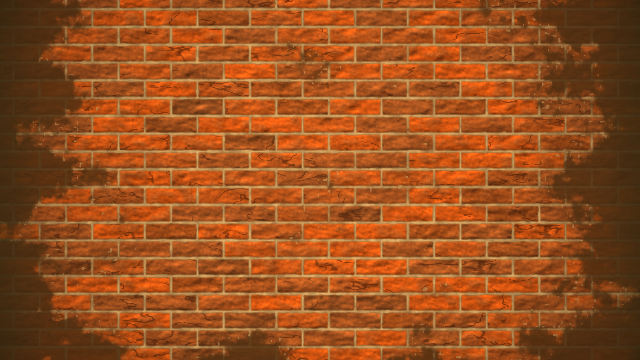
Give the GLSL for this texture, as a Shadertoy shader.

```glsl
// Weathered orange brick wall in running bond, with dark grime creeping in from the borders.

const vec2  BRICK_PITCH  = vec2(0.1461, 0.0494);  // one brick plus its joint, in canvas heights
const vec2  WALL_ORIGIN  = vec2(0.6215, 0.6285);  // a corner where two joints meet
const vec2  JOINT_WIDTH  = vec2(0.0070, 0.0082);
const float CORNER       = 0.0030;
const float EDGE_WOBBLE  = 0.0045;
const float RELIEF       = 1.1;
const float GRIME_BAND   = 0.227;                 // vertical spacing of the side stains
const float GRIME_FOOT   = 0.475;                 // horizontal spacing of the bottom stains
const float VIGNETTE     = 0.34;

const vec3 ORANGE = vec3(0.85, 0.34, 0.07);
const vec3 RUST   = vec3(0.65, 0.32, 0.12);
const vec3 UMBER  = vec3(0.47, 0.25, 0.10);
const vec3 MORTAR = vec3(0.80, 0.61, 0.36);
const vec3 CRACK  = vec3(0.28, 0.12, 0.04);
const vec3 GRIME  = vec3(0.31, 0.19, 0.07);
const vec3 MOSS   = vec3(0.20, 0.19, 0.08);
const float TAU   = 6.2831853;

float hash(vec2 p) {
    vec3 q = fract(vec3(p.xyx) * 0.1031);
    q += dot(q, q.yzx + 33.33);
    return fract((q.x + q.y) * q.z);
}

float noise(vec2 p) {
    vec2 i = floor(p), f = fract(p);
    f = f * f * (3.0 - 2.0 * f);
    return mix(mix(hash(i), hash(i + vec2(1, 0)), f.x),
               mix(hash(i + vec2(0, 1)), hash(i + vec2(1, 1)), f.x), f.y);
}

float fbm(vec2 p) {
    float sum = 0.0, amp = 0.533;
    for (int i = 0; i < 4; i++) {
        sum += amp * noise(p);
        p = mat2(1.6, 1.2, -1.2, 1.6) * p + 17.3;
        amp *= 0.5;
    }
    return sum;
}

float roundBox(vec2 p, vec2 halfSize, float r) {
    vec2 q = abs(p) - halfSize + r;
    return length(max(q, 0.0)) + min(max(q.x, q.y), 0.0) - r;
}

// Clay colour of one brick: id picks the tone, local is measured from its centre
vec3 brickColor(vec2 id, vec2 local, vec2 p) {
    float tone = hash(id + 71.0);
    vec3 col = mix(RUST, ORANGE, smoothstep(0.1, 0.75, tone));
    col = mix(col, UMBER, 0.6 * step(0.86, hash(id + 23.0)));

    // Mottling and chiselled relief lit from above
    vec2 q = p * vec2(26.0, 48.0) + 40.0 * hash(id + 5.0);
    float h = fbm(q);
    col = mix(col, RUST, 0.75 * smoothstep(0.48, 0.72, h));
    col *= 1.0 + RELIEF * (h - fbm(q + vec2(-0.12, 0.35)));
    col *= 0.93 + 0.14 * noise(p * 190.0);

    // Thin wandering cracks on part of the bricks
    float ridge = abs(fbm(q * vec2(0.35, 0.5) + 9.0) - 0.5);
    float crack = (1.0 - smoothstep(0.004, 0.022, ridge)) * smoothstep(0.45, 0.65, noise(q * 0.4));
    col = mix(col, CRACK, 0.55 * crack);

    // Bright upper arris, shaded lower one
    float v = local.y / BRICK_PITCH.y;
    return col * (1.0 + 0.08 * smoothstep(0.2, 0.4, v) - 0.22 * smoothstep(0.25, 0.42, -v));
}

// Grime strength: positive inside the stains, negative on clean wall
float grimeField(vec2 p, float width) {
    float wave = cos(TAU * (p.y - 0.954) / GRIME_BAND);
    float left = 0.17 + 0.07 * wave - p.x;
    float right = p.x - width + 0.19 + 0.04 * wave + 0.14 * smoothstep(0.6, 0.95, p.y);
    float foot = 0.01 + 0.06 * cos(TAU * (p.x - 0.70) / GRIME_FOOT) - p.y;
    float base = max(max(left, right) / 0.2, max(foot / 0.12, -0.6));
    return base + 1.9 * (fbm(p * 6.0 + 3.0) - 0.5) + 1.1 * (fbm(p * 38.0) - 0.5);
}

void mainImage(out vec4 fragColor, in vec2 fragCoord) {
    vec2 p = fragCoord / iResolution.y;
    float width = iResolution.x / iResolution.y;
    float pixel = 1.0 / iResolution.y;

    // Running bond: every other course shifts by half a brick
    vec2 grid = (p - WALL_ORIGIN) / BRICK_PITCH;
    float course = floor(grid.y);
    grid.x -= 0.5 * mod(course + 1.0, 2.0);
    vec2 id = floor(grid);
    vec2 local = (fract(grid) - 0.5) * BRICK_PITCH;

    float d = roundBox(local, 0.5 * (BRICK_PITCH - JOINT_WIDTH), CORNER);
    d += EDGE_WOBBLE * (fbm(p * 55.0) - 0.5);
    float brick = 1.0 - smoothstep(-pixel, pixel, d);

    vec3 mortar = MORTAR * (0.78 + 0.4 * fbm(p * 60.0 + 8.0));
    mortar *= 1.0 - 0.18 * smoothstep(0.0035, 0.0, d);
    vec3 col = mix(mortar, brickColor(id, local, p), brick);

    // Soft stain first, then a ragged crust with pale flecks along its rim
    float g = grimeField(p, width);
    float crust = smoothstep(0.0, 0.35, g);
    col = mix(col, UMBER, 0.5 * smoothstep(-0.5, 0.4, g));
    col = mix(col, GRIME, 0.68 * crust);
    float rim = smoothstep(-0.2, 0.0, g) * (1.0 - smoothstep(0.1, 0.3, g));
    col = mix(col, MORTAR, 0.6 * rim * smoothstep(0.8, 0.9, noise(p * 130.0)));

    // Light falls off from the centre, turning greenish at the far sides
    vec2 c = 2.0 * p / vec2(width, 1.0) - 1.0;
    col = mix(col, MOSS, 0.45 * smoothstep(0.84, 1.05, abs(c.x)));
    col *= 1.04 - VIGNETTE * (0.7 * c.x * c.x + 0.3 * c.y * c.y * c.y * c.y);
    fragColor = vec4(clamp(col, 0.0, 1.0), 1.0);
}
```
